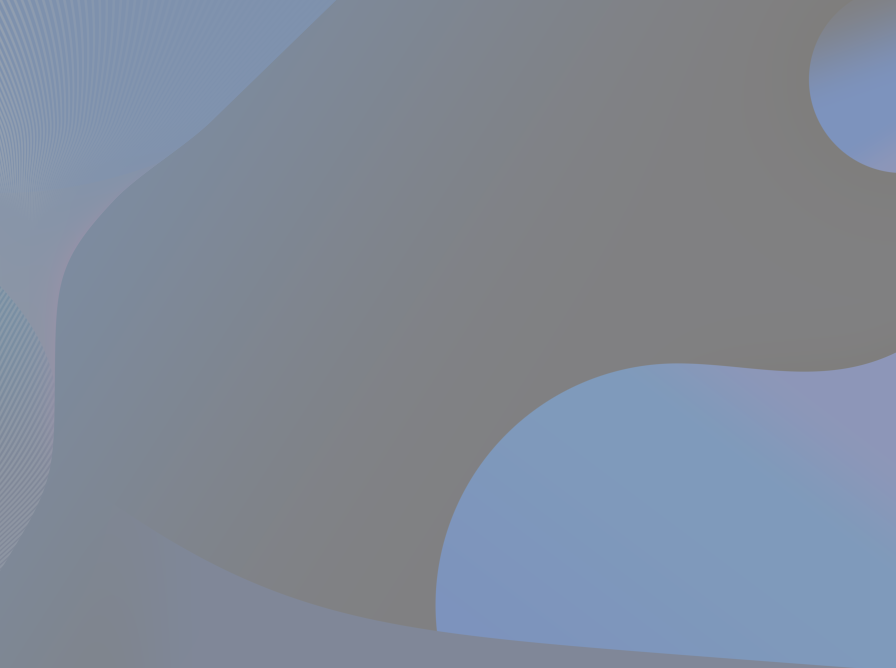
Give the GLSL for this background, as a Shadertoy shader.

```glsl
// Muted blue-grey backdrop with a fan of fine lines, a disc and a rolling blue hill.

// Palette
const vec3 SKY_BLUE    = vec3(0.485, 0.560, 0.660);
const vec3 SKY_GREY    = vec3(0.503, 0.503, 0.510);
const vec3 SHADE_BROWN = vec3(0.490, 0.480, 0.460);
const vec3 FAN_BLUE    = vec3(0.495, 0.570, 0.680);
const vec3 FAN_TEAL    = vec3(0.470, 0.560, 0.640);
const vec3 FAN_PALE    = vec3(0.540, 0.575, 0.630);
const vec3 LINE_COLOR  = vec3(0.640, 0.670, 0.700);
const vec3 PINK        = vec3(0.600, 0.570, 0.660);
const vec3 DEEP_BLUE   = vec3(0.490, 0.575, 0.740);
const vec3 HILL_BLUE   = vec3(0.498, 0.604, 0.732);
const vec3 HILL_MAUVE  = vec3(0.553, 0.590, 0.722);
const vec3 GROUND      = vec3(0.500, 0.530, 0.595);

// Layout, in units of the canvas height
const vec2  DISC_CENTER = vec2(1.351, 0.881);
const float DISC_RADIUS = 0.140;
const vec2  HILL_CENTER = vec2(1.014, 0.094);
const float HILL_RADIUS = 0.362;
const float FAN_LINES   = 130.0;
const float LOWER_LINES = 130.0;

float softRamp(float v, float width) {
    return width * log(1.0 + exp(v / width));
}

// Antialiased coverage of the region where d > 0
float inside(float d, float pixel) {
    return smoothstep(-0.75 * pixel, 0.75 * pixel, d);
}

// Thin repeated lines that fade out where they become too dense
float stripes(float v) {
    float w = fwidth(v);
    float d = abs(fract(v) - 0.5);
    float line = 1.0 - smoothstep(0.08, 0.12 + w, d);
    return mix(line, 0.25, smoothstep(0.35, 0.9, w));
}

// Right edge of the line fan at height y
float fanEdge(float y) {
    float upper = 1.03 * softRamp(y - 0.617, 0.035) + 0.027 * smoothstep(0.70, 0.82, y);
    float lower = 0.62 * softRamp(0.277 - y, 0.03);
    return 0.082 + upper - lower;
}

// Edge where the lower part of the fan folds over
float foldEdge(float y) {
    float rise = max(y - 0.39, 0.0);
    return 0.085 - 2.57 * rise * rise;
}

float groundHeight(float x) {
    float d = x - 0.192;
    return 0.096 - 0.075 * x + 0.149 * exp(-3.9 * d - 5.0 * d * d);
}

// Positive inside the hill: a round shoulder joined to a cubic wave
float hillDepth(vec2 p) {
    float d = p.x - HILL_CENTER.x;
    float crest = HILL_CENTER.y + HILL_RADIUS + 3.6 * d * d * (d - 0.285);
    return d < 0.0 ? HILL_RADIUS - length(p - HILL_CENTER) : crest - p.y;
}

vec3 skyColor(vec2 p) {
    float t = dot(p, vec2(0.84, -0.54)) + 0.54;
    vec3 col = mix(SKY_BLUE, SKY_GREY, smoothstep(-0.05, 1.05, t));
    float discShade = exp(-12.0 * max(length(p - DISC_CENTER) - DISC_RADIUS, 0.0));
    float hillShade = exp(-25.0 * max(-hillDepth(p), 0.0)) * smoothstep(0.9, 1.25, p.x);
    return mix(col, SHADE_BROWN, 0.45 * max(discShade, hillShade));
}

vec3 addFan(vec3 col, vec2 p, float pixel) {
    float edge = fanEdge(p.y);
    float fold = foldEdge(p.y);
    float depth = edge - p.x;

    // Upper sheet
    float spread = depth / max(edge - fold, 0.002);
    vec3 sheet = mix(FAN_BLUE, FAN_PALE, smoothstep(0.85, 0.45, p.y) * 0.8);
    float innerArc = 0.711 + 0.8 * p.x * p.x;
    sheet = mix(sheet, FAN_PALE, 0.25 * inside(innerArc - p.y, pixel));
    float lineFade = 0.55 * exp(-7.0 * max(p.x, 0.0));
    sheet = mix(sheet, LINE_COLOR, stripes(spread * FAN_LINES) * lineFade);

    // Lower sheet, tucked behind the fold
    float slant = (depth + 0.5 * (p.y - 0.35)) * LOWER_LINES;
    vec3 lower = mix(GROUND, FAN_TEAL, smoothstep(0.25, 0.55, p.y));
    lower = mix(lower, LINE_COLOR, 0.4 * stripes(slant));
    sheet = mix(sheet, lower, inside(fold - p.x, pixel));

    // Rosy rim where the lines gather
    float rim = exp(-45.0 * max(depth, 0.0)) * smoothstep(0.25, 0.40, p.y) * smoothstep(0.80, 0.62, p.y);
    sheet = mix(sheet, PINK, 0.65 * rim);
    return mix(col, sheet, inside(depth, pixel));
}

vec3 discColor(vec2 p) {
    vec2 q = (p - DISC_CENTER) / DISC_RADIUS;
    vec3 col = mix(SKY_GREY, DEEP_BLUE, smoothstep(1.15, -0.05, q.y - 0.35 * q.x));
    return mix(col, HILL_MAUVE, smoothstep(0.25, 0.75, 0.5 * q.x - 0.8 * q.y));
}

vec3 hillColor(vec2 p) {
    vec3 col = mix(DEEP_BLUE, HILL_BLUE, smoothstep(0.40, 0.85, dot(p, vec2(0.6, 0.8))));
    return mix(col, HILL_MAUVE, smoothstep(0.90, 1.06, dot(p, vec2(0.6, 0.8))));
}

void mainImage(out vec4 fragColor, in vec2 fragCoord) {
    vec2 p = fragCoord / iResolution.y;
    float pixel = 1.0 / iResolution.y;

    vec3 col = skyColor(p);
    col = mix(col, discColor(p), inside(DISC_RADIUS - length(p - DISC_CENTER), pixel));
    col = mix(col, hillColor(p), inside(hillDepth(p), pixel));
    float groundMask = inside(groundHeight(p.x) - p.y, pixel) * smoothstep(0.12, 0.30, p.x);
    col = mix(col, GROUND, groundMask);
    col = addFan(col, p, pixel);
    fragColor = vec4(col, 1.0);
}
```
